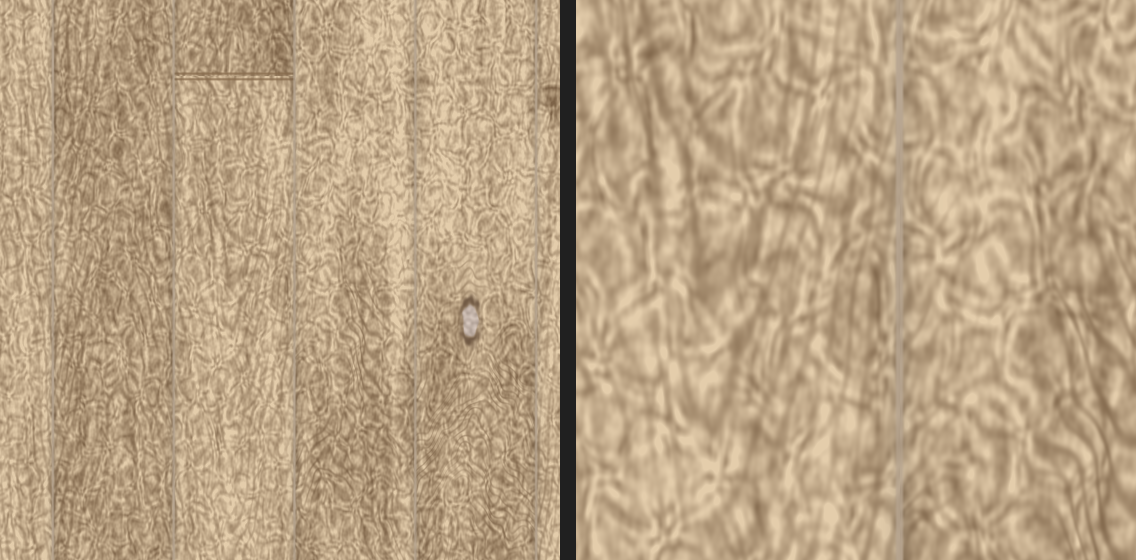
Left, the full canvas; right, a detail of the centre.
Reproduce this texture procedurally as a Shadertoy shader.

```glsl
// Vertical wooden floor boards with arched grain, mottled fibres, a knot and thin seams.

const float BOARD_WIDTH = 0.2157;
const float FIRST_SEAM = 0.0945;
const float SEAM_HALF = 0.0021;
const float JOINT_Y = 0.8635;       // end joint between two boards
const int JOINT_BOARD = 2;
const float BASE_TONE = 0.69;
const float FIBRE_STRENGTH = 0.80;
const float STREAK_STRENGTH = 0.34;
const float RING_STRENGTH = 0.36;
const vec2 KNOT_POS = vec2(0.840, 0.427);
const vec2 KNOT_RADIUS = vec2(0.018, 0.039);

const vec3 DARK_WOOD = vec3(0.53, 0.43, 0.32);
const vec3 LIGHT_WOOD = vec3(0.86, 0.77, 0.64);
const vec3 SEAM_COLOR = vec3(0.72, 0.65, 0.57);
const vec3 JOINT_COLOR = vec3(0.53, 0.42, 0.30);
const vec3 KNOT_CORE = vec3(0.77, 0.71, 0.67);
const vec3 KNOT_RIM = vec3(0.42, 0.33, 0.25);

// Per board: tone, arch slope (negative points down), rings per unit, arch centre
const vec4 BOARDS[7] = vec4[7](
    vec4( 0.09, 9.0,  7.0, 0.30), vec4(-0.13, 4.6, 13.0, 0.53),
    vec4( 0.07, -5.5, 12.0, 0.48), vec4( 0.02, 2.0, 30.0, 0.30),
    vec4( 0.04, 1.6, 44.0, 0.459), vec4( 0.10, 8.0,  8.0, 0.60),
    vec4(-0.13, 2.8, 18.0, 0.57));
// Per board: height below which rings show, tone added to the lower part
const vec2 LOWER[7] = vec2[7](
    vec2(2.0, 0.0), vec2(2.0, 0.03), vec2(2.0, 0.03), vec2(0.54, -0.12),
    vec2(0.38, -0.14), vec2(2.0, 0.03), vec2(2.0, 0.0));
// Soft patches: position, radius, tone
const vec4 PATCHES[6] = vec4[6](
    vec4(0.985, 0.815, 0.018, -0.45), vec4(0.980, 0.755, 0.018, 0.25),
    vec4(0.655, 0.820, 0.020, -0.20), vec4(0.665, 0.930, 0.018, 0.22),
    vec4(0.715, 0.620, 0.030, 0.15), vec4(0.010, 0.500, 0.012, 0.18));

vec2 gradient(ivec2 cell) {
    uint h = uint(cell.x) * 1597334677u ^ uint(cell.y) * 3812015801u;
    h = (h ^ (h >> 15)) * 2246822519u;
    h ^= h >> 13;
    float a = float(h & 65535u) * 6.2832 / 65536.0;
    return vec2(cos(a), sin(a));
}

float noise(vec2 p) {
    vec2 f = fract(p);
    ivec2 c = ivec2(floor(p));
    vec2 w = f * f * f * (f * (f * 6.0 - 15.0) + 10.0);
    ivec2 e = ivec2(1, 0);
    float low = mix(dot(gradient(c), f), dot(gradient(c + e), f - vec2(1, 0)), w.x);
    float high = mix(dot(gradient(c + e.yx), f - vec2(0, 1)),
                     dot(gradient(c + e.xx), f - vec2(1, 1)), w.x);
    return mix(low, high, w.y);
}

// Coverage of a line of the given half width at distance d
float line(float d, float halfWidth, float blur) {
    return 1.0 - smoothstep(halfWidth - blur, halfWidth + blur, abs(d));
}

float woodTone(vec2 p, float across, int id) {
    vec4 board = BOARDS[id];
    vec2 q = p + float(id) * vec2(3.7, 5.3);

    // Fibres: fine warped mottling over long streaks
    vec2 warp = vec2(noise(q * vec2(38, 22)), noise(q * vec2(30, 26) + 9.0));
    float fibre = noise(q * vec2(125, 84) + warp * 2.0)
                + 0.35 * noise(q * vec2(210, 130) + 4.0);
    float streak = noise(q * vec2(55, 3.5) + warp.x * 0.5) + 0.6 * noise(q * vec2(11, 4));

    // Rings: nested arches along the board
    float u = (across - board.w) * BOARD_WIDTH + 0.018 * noise(q * vec2(9, 7));
    float arch = p.y + board.y * sqrt(u * u + 0.0003);
    arch += 0.10 * noise(q * vec2(10, 5)) + 0.035 * warp.x;
    float ring = pow(0.5 + 0.5 * cos(6.2832 * arch * board.z), 3.0);
    float shown = 1.0 - smoothstep(LOWER[id].x - 0.08, LOWER[id].x + 0.08, p.y);
    vec2 halo = (p - KNOT_POS - vec2(0, 0.075)) / vec2(0.035, 0.045);
    float nearKnot = exp(-dot(halo, halo));
    shown = max(shown * (0.75 + 0.9 * noise(q * vec2(14, 8))), 1.2 * nearKnot);

    float tone = BASE_TONE + board.x + FIBRE_STRENGTH * fibre * (1.0 - 0.5 * nearKnot)
               + STREAK_STRENGTH * streak + 0.2 * nearKnot
               - RING_STRENGTH * shown * ring * (0.9 + 1.1 * fibre);
    tone += LOWER[id].y * (1.0 - smoothstep(0.33, 0.48, p.y + 0.15 * warp.y));

    // Pale band beside a seam, then local patches
    float band = (p.x - 0.709 + 0.02 * noise(q * vec2(2, 6))) / 0.015;
    tone += 0.20 * exp(-band * band);
    for (int i = 0; i < 6; i++) {
        vec2 d = (p - PATCHES[i].xy + 0.015 * warp) / (PATCHES[i].z * vec2(1, 2));
        tone += PATCHES[i].w * exp(-dot(d, d));
    }
    return tone;
}

void mainImage(out vec4 fragColor, in vec2 fragCoord) {
    vec2 p = fragCoord / iResolution.xy;
    float blur = max(1.0 / iResolution.y, 0.001);
    float column = (p.x - FIRST_SEAM) / BOARD_WIDTH;
    float across = fract(column);
    int slot = clamp(int(floor(column)) + 1, 0, 5);
    bool jointed = slot == JOINT_BOARD;
    int id = jointed && p.y > JOINT_Y ? 6 : slot;
    vec3 color = mix(DARK_WOOD, LIGHT_WOOD, clamp(woodTone(p, across, id), -0.12, 1.1));

    // Knot: pale core in a dark rim, heavier at its ends
    vec2 k = (p - KNOT_POS) / KNOT_RADIUS;
    float r = length(k) + 0.25 * noise(p * vec2(90, 60));
    float rim = exp(-pow((r - 0.95) / 0.22, 2.0)) * (0.3 + 0.6 * smoothstep(0.2, 0.9, abs(k.y)));
    color = mix(color, KNOT_CORE + 0.15 * noise(p * 110.0), 1.0 - smoothstep(0.65, 0.9, r));
    color = mix(color, KNOT_RIM, rim);

    // End joint: two dark lines with a paler gap
    if (jointed) {
        float d = p.y - JOINT_Y;
        color = mix(color, JOINT_COLOR, 0.75 * line(abs(d) - 0.005, 0.002, blur));
    }

    // Seams: grey line with a soft shadow on both sides
    float seam = (across - step(0.5, across)) * BOARD_WIDTH;
    color *= 1.0 - 0.16 * exp(-abs(seam) / 0.005);
    float wear = 0.8 + 0.5 * noise(vec2(column, p.y * 14.0));
    color = mix(color, SEAM_COLOR, clamp(wear, 0.0, 1.0) * line(seam, SEAM_HALF, blur));
    fragColor = vec4(color, 1.0);
}
```
